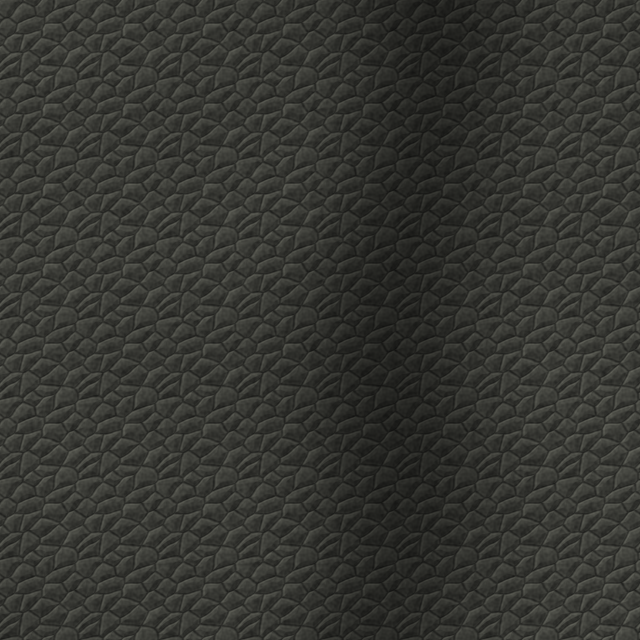
Give the GLSL for this texture, as a WebGL 2 fragment shader.

```glsl
#version 300 es
precision highp float;

uniform vec2 u_resolution;
out vec4 fragColor;

const float REPEATS = 8.0;              // tiles across and down
const vec2 GRID = vec2(4.0, 5.0);       // scales per tile
const vec2 GRAIN_AXIS = vec2(0.84, 0.54);
const vec2 STRETCH = vec2(0.78, 1.22);  // metric along and across the axis
const float WARP = 0.022;
const float SEAM_WIDTH = 0.011;
const float RIM_OFFSET = 0.024;
const float RIM_WIDTH = 0.013;
const float CUSHION = 0.085;
const float SLOPE_STEP = 0.012;
const float RELIEF_GAIN = 0.065;
const vec2 LIGHT_DIR = vec2(-0.55, 0.83);
const float GRAIN_SCALE = 190.0;
const float GRAIN_GAIN = 0.17;
const float SHADE_DEPTH = 0.42;
const float SHADE_WIDTH = 0.135;
const vec3 CREASE = vec3(0.085, 0.086, 0.080);
const vec3 HIGHLIGHT = vec3(0.362, 0.366, 0.334);

vec2 hash2(vec2 cell) {
    uvec2 q = uvec2(ivec2(cell)) * uvec2(1597u, 3812u) + uvec2(77u, 191u);
    uint n = (q.x ^ (q.y << 3)) * 747796u + q.y * 28411u;
    n = (n ^ (n >> 15)) * 73244475u;
    n = (n ^ (n >> 13)) * 73244475u;
    n ^= n >> 16;
    return vec2(n & 65535u, n >> 16) / 65535.0;
}

float cornerSlope(vec2 cell, vec2 offset, float period) {
    float angle = 6.2832 * hash2(mod(cell, period)).x;
    return dot(vec2(cos(angle), sin(angle)), offset);
}

// Gradient noise that wraps after the given number of cells
float gradientNoise(vec2 p, float period) {
    vec2 i = floor(p), f = fract(p);
    vec2 u = f * f * f * (f * (f * 6.0 - 15.0) + 10.0);
    vec2 e = vec2(1.0, 0.0);
    float low = mix(cornerSlope(i, f, period), cornerSlope(i + e, f - e, period), u.x);
    float high = mix(cornerSlope(i + e.yx, f - e.yx, period),
                     cornerSlope(i + 1.0, f - 1.0, period), u.x);
    return mix(low, high, u.y);
}

// Offset in tile units, measured along the slanted grain
vec2 toSeed(vec2 cell, vec2 p) {
    vec2 seed = cell + 0.04 + 0.92 * hash2(mod(cell, GRID));
    vec2 d = (seed - p) / GRID;
    vec2 across = vec2(-GRAIN_AXIS.y, GRAIN_AXIS.x);
    return STRETCH * vec2(dot(d, GRAIN_AXIS), dot(d, across));
}

// x: distance to the nearest seam, y: height of the scale
vec2 scaleSurface(vec2 tile) {
    vec2 bend = vec2(gradientNoise(tile * 6.0, 6.0), gradientNoise(tile * 6.0 + 2.5, 6.0));
    vec2 p = (tile + WARP * bend) * GRID;
    vec2 home = floor(p), nearest = vec2(9.0), owner = home;
    for (int y = -2; y <= 2; y++)
    for (int x = -2; x <= 2; x++) {
        vec2 cell = home + vec2(x, y);
        vec2 r = toSeed(cell, p);
        if (dot(r, r) < dot(nearest, nearest)) {
            nearest = r;
            owner = cell;
        }
    }
    float edge = 1.0;
    for (int y = -2; y <= 2; y++)
    for (int x = -2; x <= 2; x++) {
        if (x == 0 && y == 0) continue;
        vec2 r = toSeed(owner + vec2(x, y), p);
        vec2 gap = r - nearest;
        edge = min(edge, dot(0.5 * (r + nearest), gap) / max(length(gap), 0.0001));
    }
    vec2 tilt = hash2(mod(owner, GRID) + 31.0) - 0.5;
    float crown = smoothstep(0.0, CUSHION, edge);
    return vec2(edge, crown * (1.0 + 5.0 * dot(nearest, tilt)));
}

void main() {
    vec2 uv = gl_FragCoord.xy / u_resolution;
    vec2 tile = uv * REPEATS;
    float pixel = REPEATS / min(u_resolution.x, u_resolution.y);

    // Slope of the cushioned scales towards the light
    vec2 surface = scaleSurface(tile);
    float right = scaleSurface(tile + vec2(SLOPE_STEP, 0.0)).y;
    float above = scaleSurface(tile + vec2(0.0, SLOPE_STEP)).y;
    vec2 slope = (vec2(right, above) - surface.y) / SLOPE_STEP;
    float relief = clamp(-dot(slope, LIGHT_DIR) * RELIEF_GAIN, -1.0, 1.0);

    // Dark seams with a thin pale rim
    float seam = 1.0 - smoothstep(0.0, SEAM_WIDTH + 0.5 * pixel, surface.x);
    float rim = 1.0 - smoothstep(0.0, RIM_WIDTH + 0.5 * pixel, abs(surface.x - RIM_OFFSET));

    // Fine grain over the whole sheet, soft mottling in each tile
    float grain = gradientNoise(uv * GRAIN_SCALE, GRAIN_SCALE)
                + 0.6 * gradientNoise(uv * GRAIN_SCALE * 0.5, GRAIN_SCALE);
    float mottle = gradientNoise(tile * 4.0, 4.0);

    float tone = 0.49 + 0.17 * relief + rim * (0.10 + 0.10 * relief) - 0.22 * seam
               + GRAIN_GAIN * grain + 0.10 * mottle;
    vec3 color = mix(CREASE, HIGHLIGHT, clamp(tone, 0.0, 1.0));

    // Wandering vertical shadow and slow changes of light
    float center = 0.585 + 0.085 * uv.y + 0.018 * sin(9.0 * uv.y);
    float reach = (uv.x - center) / SHADE_WIDTH;
    float shadow = SHADE_DEPTH * exp(-reach * reach) * mix(0.82, 1.0, uv.y);
    float drift = 0.12 * gradientNoise(uv * 3.0 + 0.4, 16.0);
    color *= (1.04 + drift) * (1.0 - shadow);

    fragColor = vec4(color, 1.0);
}
```
